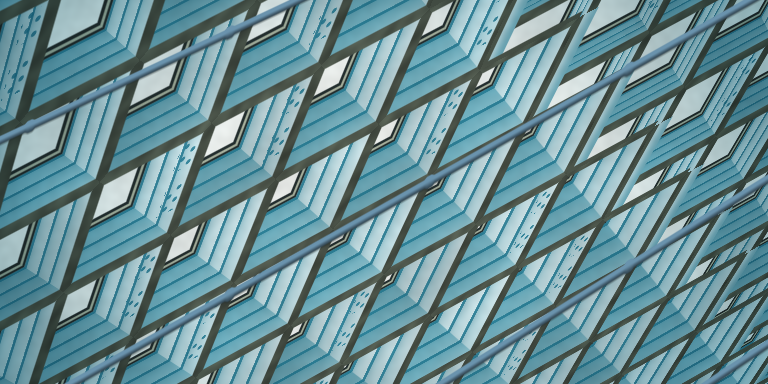
Write a Shadertoy shader that draws this pattern.

```glsl
// Lattice: perspective axes in canvas heights, y pointing down
const vec2 ORIGIN = vec2(0.260, 0.474);
const vec2 AXIS_U = vec2(0.297, -0.150);
const vec2 AXIS_V = vec2(-0.086, 0.3255);
const vec2 TILT = vec2(0.01, 0.05);
const float CELL_HEIGHT = 0.2;

// Proportions in cell units
const float BAR_HALF = 0.056;
const float FRAME = 0.075;
const float STEPS = 3.0;
const float FOLD = 4.0;
const vec2 FOLD_SHIFT = vec2(0.13, 0.67);
const float FASCIA = 0.2;
const float BOLTED_SHARE = 0.28;
const float PIPE_HALF = 0.0095;

const vec3 GLASS = vec3(0.87, 0.88, 0.87);
const vec3 CREAM = vec3(0.62, 0.65, 0.58);
const vec3 DARK = vec3(0.13, 0.17, 0.17);
const vec3 BAR = vec3(0.28, 0.31, 0.27);
const vec3 PALE = vec3(0.77, 0.83, 0.84);
const vec3 LIGHT = vec3(0.58, 0.72, 0.75);
const vec3 MID = vec3(0.36, 0.60, 0.66);
const vec3 TEAL = vec3(0.12, 0.44, 0.53);
const vec3 PIPE = vec3(0.36, 0.50, 0.59);

float hash(vec2 p) {
    return fract(sin(dot(p, vec2(127.1, 311.7))) * 43758.5);
}

float gradientDot(vec2 corner, vec2 offset) {
    float angle = 6.2832 * hash(corner);
    return dot(vec2(cos(angle), sin(angle)), offset);
}

float gradientNoise(vec2 p) {
    vec2 i = floor(p), f = fract(p);
    vec2 s = f * f * (3.0 - 2.0 * f), e = vec2(1.0, 0.0);
    return mix(mix(gradientDot(i, f), gradientDot(i + e, f - e), s.x),
               mix(gradientDot(i + e.yx, f - e.yx), gradientDot(i + 1.0, f - 1.0), s.x), s.y);
}

vec2 toLattice(vec2 p) {
    return inverse(mat2(AXIS_U - TILT.x * p, AXIS_V - TILT.y * p)) * (p - ORIGIN);
}

// 1 inside, where d is negative
float cover(float d, float blur) {
    return 1.0 - smoothstep(-blur, blur, d);
}

// Mitred coffer stepping down from a window in its upper left corner
vec3 coffer(vec2 q, float windowBoost, float blur) {
    vec2 id = floor(q), uv = fract(q);
    float size = max(0.37 - 0.035 * (id.x + id.y) + windowBoost, 0.0);
    float inner = size + FRAME;
    float span = 1.0 - BAR_HALF - inner;
    vec2 r = (uv - inner) / span;
    float depth = max(r.x, r.y);
    float side = smoothstep(-blur, blur, r.x - r.y);

    // Stepped panels and the grooves between them
    float stepPos = clamp(depth, 0.0, 0.999) * STEPS;
    float f = fract(stepPos);
    vec3 rightWall = mix(LIGHT, PALE, 0.15 + 0.75 * f * (1.0 - 0.6 * uv.y));
    vec3 lowerWall = mix(MID, LIGHT, 0.15 + 0.55 * f * uv.x);
    vec3 col = mix(lowerWall, rightWall, side);
    col *= 0.95 + 0.1 * hash(id + 5.0);
    float grooveBlur = blur * STEPS / span;
    float groove = cover(abs(f - 0.1) - 0.09, grooveBlur * 0.7);
    col = mix(col, TEAL, max(0.85 * groove, 0.45 * exp(-5.0 * f)));

    // Bolt holes on the outer right panel of some cells
    vec2 dot2 = (fract(uv * vec2(14.0, 9.0) + vec2(0.0, 0.5 * floor(uv.x * 14.0))) - 0.5) / vec2(14.0, 9.0);
    float bolts = cover(length(dot2) - 0.021, blur * 0.6) * side;
    bolts *= step(0.76, uv.x) * step(uv.x, 0.93) * step(abs(abs(uv.y - 0.4) - 0.2), 0.12);
    col = mix(col, TEAL, 0.85 * bolts * step(hash(id), BOLTED_SHARE));

    // Window and its double frame
    float d = max(uv.x, uv.y) - size;
    col = mix(col, DARK, cover(d - FRAME, blur));
    col = mix(col, CREAM, cover(d - 0.05, blur));
    col = mix(col, DARK, cover(d - 0.022, blur));
    col = mix(col, GLASS, cover(d + 0.012, blur));

    // Bars around the cell
    vec2 edge = min(uv, 1.0 - uv);
    vec3 barCol = BAR * (edge.x < edge.y ? 0.9 : 1.04) * (1.0 + 0.3 * gradientNoise(q * 7.0));
    return mix(col, barCol, cover(min(edge.x, edge.y) - BAR_HALF, blur));
}

void mainImage(out vec4 fragColor, in vec2 fragCoord) {
    vec2 p = fragCoord / iResolution.y;
    p.y = 1.0 - p.y;
    float pixel = 1.0 / iResolution.y;
    float blur = 0.8 * pixel / CELL_HEIGHT;

    // Two ceiling planes split by a staircase fold
    vec2 q = toLattice(p);
    vec2 id = floor(q), uv = fract(q);
    float beyond = step(FOLD, id.x - id.y);
    vec3 col = coffer(q - beyond * FOLD_SHIFT, 0.42 * beyond, blur);
    if (abs(id.x - id.y - FOLD) < 0.5) {
        vec3 fascia = mix(PALE, MID, smoothstep(0.0, FASCIA, uv.x) * 0.7 + 0.2 * uv.y);
        col = mix(col, fascia, cover(uv.x - FASCIA, blur));
        col = mix(col, BAR, cover(min(uv.x, 1.0 - uv.y) - BAR_HALF, blur));
    }

    // Soft grime and corner falloff
    col *= 1.0 + 0.1 * gradientNoise(p * 5.0) + 0.04 * gradientNoise(p * 40.0);
    vec2 c = p - vec2(iResolution.x / iResolution.y * 0.5, 0.55);
    col *= mix(vec3(1.04), vec3(0.60, 0.76, 0.80), smoothstep(0.35, 1.35, length(c * vec2(1.0, 1.2))));

    // Pipes crossing below the ceiling, with collars
    for (float k = 0.0; k < 4.0; k++) {
        float slope = 0.47 + 0.11 * k - 0.015 * k * k;
        float start = 0.365 + 0.8 * k - 0.06 * k * k;
        float d = (p.y + slope * p.x - start) / sqrt(1.0 + slope * slope);
        float collar = cover(abs(fract(p.x / 0.52 - 0.65) - 0.5) - 0.018, 0.01);
        float halfWidth = PIPE_HALF * (1.0 + 0.45 * collar);
        vec3 tube = PIPE * (1.15 - 0.55 * smoothstep(-0.3, 1.0, d / halfWidth));
        col = mix(col, DARK, 0.5 * cover(abs(d - 0.003) - halfWidth, pixel * 1.5));
        col = mix(col, tube, cover(abs(d) - halfWidth, pixel));
    }
    fragColor = vec4(clamp(col, 0.0, 1.0), 1.0);
}
```
